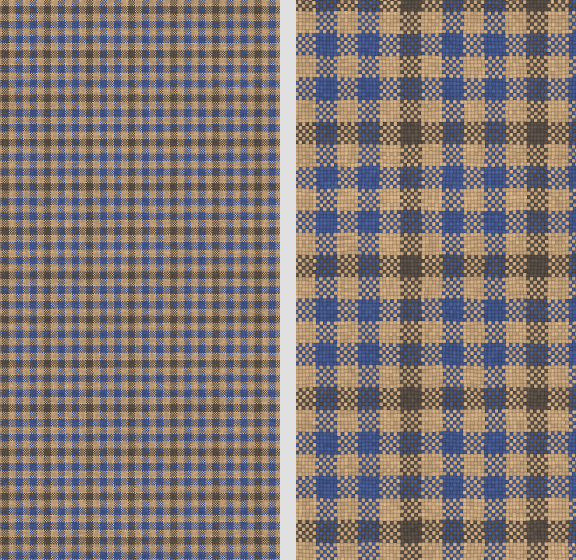
Left: the whole. Right: its middle third, enlarged.
Reproduce this texture procedurally as a WebGL 2 fragment shader.

```glsl
#version 300 es
precision highp float;
// Woven gingham: tan ground with bands of brown, blue, blue in both directions.
// Warp and weft threads cross in a plain weave, each crossing showing the thread
// on top; rounded shading and hashed yarn tones give the cloth its texture.

uniform vec2 u_resolution;
out vec4 fragColor;

float hash(vec2 p) {
    return fract(sin(dot(p, vec2(127.1, 311.7))) * 43758.5453);
}

float noise(vec2 p) {
    vec2 i = floor(p), f = fract(p);
    f = f * f * (3.0 - 2.0 * f);
    return mix(mix(hash(i), hash(i + vec2(1, 0)), f.x),
               mix(hash(i + vec2(0, 1)), hash(i + vec2(1, 1)), f.x), f.y);
}

// Dyed colour of a thread: 36 threads per repeat, in groups of 6 dyed + 6 ground
vec3 yarnColor(float thread) {
    vec3 ground = vec3(0.825, 0.685, 0.52);
    vec3 blue = vec3(0.285, 0.365, 0.58);
    vec3 brown = vec3(0.365, 0.325, 0.29);
    float k = mod(thread + 0.5, 36.0);
    vec3 dyed = k < 12.0 ? brown : blue;
    return mod(k, 12.0) < 6.0 ? dyed : ground;
}

vec3 cloth(vec2 p) {
    // Thread coordinates, with a brown band centred on thread 3 of each repeat
    vec2 t = (p - vec2(0.470, 0.0687)) / vec2(0.1505, 0.158) * 36.0 + 3.0;
    t += 0.4 * (vec2(noise(p * 45.0), noise(p * 45.0 + 70.0)) - 0.5);
    vec2 id = floor(t);
    vec2 q = 2.0 * fract(t) - 1.0;

    // Plain weave: weft and warp alternate on top
    bool weftOnTop = mod(id.x + id.y, 2.0) < 0.5;
    float thread = weftOnTop ? id.y : id.x;
    vec2 across = weftOnTop ? q.yx : q;

    // Round yarn that dips at both ends of its float
    float shade = 1.0 - 0.25 * across.x * across.x - 0.12 * across.y * across.y;

    // Uneven spinning: tone per thread and per crossing
    float threadTone = hash(vec2(thread, weftOnTop ? 3.0 : 17.0)) - 0.5;
    float crossingTone = hash(id) - 0.5;
    shade *= 1.0 + 0.09 * threadTone + 0.14 * crossingTone;
    return yarnColor(thread) * shade;
}

void main() {
    // Average a grid of samples inside the pixel to smooth thread edges
    vec3 color = vec3(0.0);
    for (int i = 0; i < 16; i++) {
        vec2 offset = 0.85 * ((vec2(i % 4, i / 4) + 0.5) / 4.0 - 0.5);
        color += cloth((gl_FragCoord.xy + offset) / u_resolution.x) / 16.0;
    }

    // Faint broad unevenness over the cloth
    vec2 p = gl_FragCoord.xy / u_resolution.x;
    color *= 0.98 + 0.04 * noise(p * 9.0);
    fragColor = vec4(color, 1.0);
}
```
